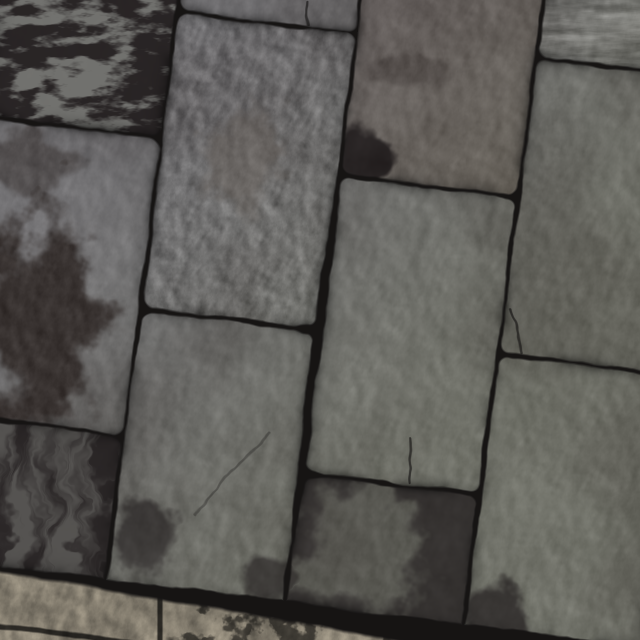
This texture is drawn by a three.js fragment shader. Its source:

```glsl
// Worn grey paving: slanted columns of long slabs laid in a staggered bond,
// with a pale kerb along the bottom. Slabs are rounded boxes in a skewed grid;
// noise adds grain, chipped joints, damp stains and hairline cracks.
varying vec2 vUv;

const float SLANT = 0.128;         // tilt of the grid
const float COLUMN_WIDTH = 0.2845;
const float COLUMN_START = -0.0045;
const float SLAB_LENGTH = 0.472;
const float CORNER = 0.018;
const float JOINT = 0.0032;        // half width of a joint
const float SOFT = 0.0022;         // edge smoothing
const float KERB_TOP = 0.886;
const vec3 STONE = vec3(0.385, 0.380, 0.368);
const vec3 STONE_PALE = vec3(0.445, 0.445, 0.432);
const vec3 STONE_BROWN = vec3(0.385, 0.355, 0.330);
const vec3 SOOT = vec3(0.145, 0.128, 0.130);
const vec3 DAMP = vec3(0.205, 0.180, 0.172);
const vec3 GAP = vec3(0.085, 0.078, 0.076);
const vec3 KERB = vec3(0.560, 0.530, 0.470);

float hash(vec2 p) {
  vec3 q = fract(vec3(p.xyx) * 0.1031);
  q += dot(q, q.yzx + 33.33);
  return fract((q.x + q.y) * q.z);
}

float noise(vec2 p) {
  vec2 i = floor(p), f = fract(p);
  f = f * f * (3.0 - 2.0 * f);
  return mix(mix(hash(i), hash(i + vec2(1.0, 0.0)), f.x),
             mix(hash(i + vec2(0.0, 1.0)), hash(i + 1.0), f.x), f.y);
}

float fbm(vec2 p) {
  float sum = 0.0, amp = 0.533;
  for (int i = 0; i < 4; i++) {
    sum += amp * noise(p);
    p = mat2(1.6, 1.2, -1.2, 1.6) * p + 17.3;
    amp *= 0.5;
  }
  return sum;
}

// Ragged oval patch; n is centred noise
float stain(vec2 p, vec2 centre, vec2 radius, float n) {
  return 1.0 - smoothstep(0.7, 1.25, length((p - centre) / radius) + n * 1.7);
}

float crack(vec2 p, vec2 a, vec2 b) {
  vec2 ab = b - a;
  float t = clamp(dot(p - a, ab) / dot(ab, ab), 0.0, 1.0);
  return 1.0 - smoothstep(0.0006, 0.0035, length(p - a - ab * t));
}

float isSlab(vec2 id, float column, float row) {
  return 1.0 - step(0.5, distance(id, vec2(column, row)));
}

void main() {
  vec2 p = vec2(vUv.x, 1.0 - vUv.y);  // y runs down
  float n = fbm(p * 20.0) - 0.5;
  float broad = fbm(p * 6.0 + 40.0);
  vec2 wobble = vec2(fbm(p * 16.0 + 5.0), fbm(p * 16.0 + 71.0)) - 0.5;
  vec2 g = vec2(p.x + SLANT * p.y, p.y - SLANT * p.x) + wobble * 0.009;

  // Staggered slab grid
  float column = floor((g.x - COLUMN_START) / COLUMN_WIDTH);
  float start = mod(column, 2.0) > 0.5 ? -0.018 : 0.184 + 0.011 * column;
  vec2 size = vec2(COLUMN_WIDTH, SLAB_LENGTH);
  vec2 cell = (g - vec2(COLUMN_START, start)) / size;
  vec2 id = vec2(column, floor(cell.y));
  vec2 q = abs(fract(cell) - 0.5) * size - 0.5 * size + CORNER;
  float inside = CORNER - length(max(q, 0.0)) - min(max(q.x, q.y), 0.0);
  inside = min(inside, KERB_TOP - g.y);

  // Individual slabs
  float sooty = isSlab(id, 0.0, -1.0);
  float ribbed = isSlab(id, 0.0, 1.0);
  float rough = isSlab(id, 1.0, 0.0);
  float rippled = isSlab(id, 3.0, -1.0);
  float brown = isSlab(id, 2.0, -1.0);
  float murky = isSlab(id, 2.0, 1.0);
  float blotched = isSlab(id, 0.0, 0.0);

  // Stone tone and raised grain
  vec3 col = mix(STONE, STONE_PALE, smoothstep(0.25, 0.72, broad + 0.16 * (hash(id + 9.0) - 0.5)));
  col = mix(col, STONE_BROWN, 0.65 * brown);
  col *= mix(vec3(1.0, 0.99, 1.04), vec3(0.99, 1.0, 0.95), smoothstep(0.3, 1.5, p.x + p.y));
  vec2 grain = vec2(p.x * 62.0 + p.y * 20.0, p.y * 46.0 - p.x * 18.0);
  float relief = fbm(grain) - fbm(grain + vec2(0.5, -0.4));
  col += relief * (0.10 + 0.13 * rough) + n * 0.06;
  col += rippled * (fbm(p * vec2(16.0, 85.0)) - 0.42) * 0.32;
  col = mix(col, STONE_BROWN, 0.45 * rough * stain(p, vec2(0.39, 0.25), vec2(0.06, 0.08), n));

  // Dark slabs with pale streaks
  float streak = fbm(p * vec2(26.0, 62.0));
  float worn = max(stain(p, vec2(0.11, 0.13), vec2(0.10, 0.06), n), smoothstep(0.17, 0.20, g.y));
  col = mix(col, mix(SOOT, STONE_PALE, smoothstep(0.48, 0.72, streak + 0.12 * worn)), 0.95 * sooty);
  float rib = fbm(vec2(p.x * 34.0 + n * 3.0, p.y * 9.0));
  col = mix(col, mix(SOOT, STONE, 0.75 * smoothstep(0.42, 0.72, rib)), 0.92 * ribbed);

  // Damp and soot patches
  float damp = blotched * stain(p, vec2(0.07, 0.49), vec2(0.092, 0.17), n);
  damp = max(damp, 0.5 * blotched * stain(p, vec2(0.03, 0.26), vec2(0.07, 0.05), n));
  damp = max(damp, 0.35 * brown * stain(p, vec2(0.64, 0.115), vec2(0.06, 0.03), n));
  col = mix(col, DAMP + relief * 0.1, damp * 0.93);
  float soot = brown * stain(p, vec2(0.555, 0.245), vec2(0.05, 0.045), n);
  soot = max(soot, murky * (0.85 - 0.6 * stain(p, vec2(0.555, 0.86), vec2(0.09, 0.11), n)));
  soot = max(soot, 0.7 * stain(p, vec2(0.23, 0.85), vec2(0.04, 0.055), n));
  soot = max(soot, 0.7 * stain(p, vec2(0.42, 0.90), vec2(0.035, 0.04), n));
  soot = max(soot, 0.8 * stain(p, vec2(0.77, 0.97), vec2(0.05, 0.05), n));
  col = mix(col, SOOT + n * 0.1, soot * 0.9);

  // Cracks, grime and joints
  vec2 bent = p + wobble * 0.025;
  float split = max(crack(bent, vec2(0.795, 0.48), vec2(0.818, 0.555)), crack(bent, vec2(0.638, 0.69), vec2(0.645, 0.75)));
  split = max(split, max(0.5 * crack(bent, vec2(0.30, 0.80), vec2(0.42, 0.68)), crack(bent, vec2(0.48, 0.0), vec2(0.484, 0.04))));
  col = mix(col, GAP, split * 0.65);
  float wide = stain(g, vec2(0.565, 0.50), vec2(0.035, 0.25), 0.0);
  float gap = JOINT * (0.75 + 0.9 * broad * broad) + 0.004 * wide;
  col *= 1.0 - 0.42 * exp(-max(inside - gap, 0.0) * 130.0) * smoothstep(-0.2, 0.2, n + 0.1 * wide);
  col = mix(GAP, col, smoothstep(gap - SOFT, gap + SOFT, inside + n * 0.006));

  // Pale kerb: smooth on the left, pitted on the right
  float kerbEdge = KERB_TOP + 0.006 + 0.05 * p.x;
  float pitted = smoothstep(0.25, 0.27, p.x);
  vec3 kerb = KERB * (0.92 + n * 0.5 + relief * 0.4);
  kerb *= 1.0 - pitted * 0.55 * smoothstep(0.48, 0.62, fbm(p * 38.0));
  kerb *= 0.3 + 0.7 * smoothstep(0.002, 0.006, min(abs(p.x - 0.25), abs(g.y - 0.977)));
  col = mix(col, kerb, smoothstep(-0.004, 0.004, g.y - kerbEdge));

  gl_FragColor = vec4(clamp(col, 0.0, 1.0), 1.0);
}
```
